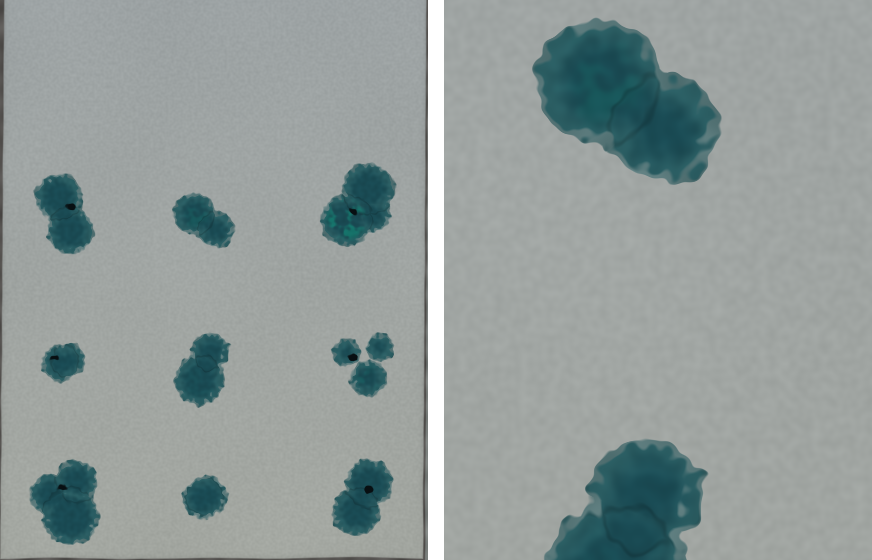
Left: the whole. Right: its middle third, enlarged.
A WebGL 1 fragment shader for this pattern:

```glsl
precision highp float;
// Nine ragged teal paint dabs, three across and three down, on a grainy grey card.
// Each dab joins three discs whose size, spread and tilt vary by cell; gradient
// noise tears the rims, mottles the pigment and gives the card its grain.
uniform vec2 u_resolution;

vec2 hashGradient(vec2 cell) {
  vec3 q = fract(cell.xyx * vec3(0.1031, 0.1030, 0.0973));
  q += dot(q, q.yzx + 33.33);
  float angle = 6.2832 * fract((q.x + q.y) * q.z);
  return vec2(cos(angle), sin(angle));
}

float gradientNoise(vec2 p) {
  vec2 i = floor(p), f = fract(p);
  vec2 w = f * f * f * (f * (f * 6.0 - 15.0) + 10.0);
  float a = dot(hashGradient(i), f);
  float b = dot(hashGradient(i + vec2(1, 0)), f - vec2(1, 0));
  float c = dot(hashGradient(i + vec2(0, 1)), f - vec2(0, 1));
  float d = dot(hashGradient(i + 1.0), f - 1.0);
  return mix(mix(a, b, w.x), mix(c, d, w.x), w.y);
}

// Grey card with a soft vertical tone shift and fibrous grain.
vec3 card(vec2 p) {
  vec3 tone = mix(vec3(0.64, 0.655, 0.63), vec3(0.615, 0.64, 0.645), p.y);
  float grain = gradientNoise(p * 190.0) + 0.6 * gradientNoise(p * 95.0 + 31.0);
  return tone + 0.026 * grain + 0.015 * gradientNoise(p * 5.0);
}

// Paints all the dabs over the given ground.
vec3 paintDabs(vec3 ground, vec2 p, float px) {
  // Shape by cell: rows run upward from the bottom, columns left to right.
  mat3 radius = mat3(0.050, 0.037, 0.043, 0.033, 0.044, 0.033, 0.042, 0.037, 0.046);
  mat3 spread = mat3(0.032, 0.004, 0.028, 0.008, 0.028, 0.029, 0.032, 0.024, 0.034);
  mat3 tilt = mat3(1.4, 0.6, 1.15, 0.3, 1.2, 1.23, 1.91, -0.65, 0.95);
  mat3 taper = mat3(0.25, 0.0, 0.0, 0.1, 0.25, 0.25, 0.0, 0.12, 0.0);
  mat3 side = mat3(0.042, 0.0, 0.0, 0.0, 0.0, 0.052, 0.0, 0.0, -0.03);
  vec3 column = vec3(0.115, 0.366, 0.648);
  vec3 row = vec3(0.112, 0.354, 0.618);
  vec3 sag = vec3(0.0, 0.007, -0.005);

  float broad = gradientNoise(p * 42.0);
  float fine = gradientNoise(p * 105.0 + 17.0);
  float tear = 0.006 * broad + 0.005 * fine;
  float nearest = 1.0, folds = 0.0, fresh = 0.0, speck = 0.0;

  for (int r = 0; r < 3; r++) {
    for (int c = 0; c < 3; c++) {
      vec2 center = vec2(column[c], row[r] - sag[c] * float(r));
      vec2 axis = vec2(cos(tilt[r][c]), sin(tilt[r][c]));
      vec2 across = vec2(-axis.y, axis.x);
      vec2 core = center - across * side[r][c] * 0.4;
      vec2 reach = axis * spread[r][c];
      vec3 lobes = vec3(length(p - core - reach),
                        length(p - core + reach),
                        length(p - center - across * side[r][c] * 0.6));
      lobes += tear - radius[r][c] * vec3(1.0 - taper[r][c], 1.0, 0.75);
      nearest = min(nearest, min(lobes.x, min(lobes.y, lobes.z)));

      // Rims of overlapping discs show through as dark folds.
      vec3 rims = 1.0 - smoothstep(0.0, 0.003, abs(lobes));
      folds = max(folds, max(rims.x, rims.y));

      // Greener pigment gathers in the lower lobe toward the upper right cell.
      float share = float(r * c) * 0.25;
      fresh += share * share * (1.0 - smoothstep(-0.02, 0.0, lobes.y));

      // Dark flecks sit off centre in the outer columns.
      vec2 drift = 0.018 * hashGradient(vec2(c, r) + 3.0);
      float fleck = length((p - center - drift) * vec2(0.8, 1.2)) + tear;
      if (c != 1) speck = max(speck, 1.0 - smoothstep(0.004, 0.004 + 2.0 * px, fleck));
    }
  }

  // A thin translucent film surrounds the dense pigment.
  float film = 1.0 - smoothstep(-px, px, nearest);
  float dense = 1.0 - smoothstep(-0.002, 0.002, nearest + 0.004 + 0.008 * fine);
  float depth = smoothstep(0.004, 0.024, -nearest + 0.012 * broad);
  vec3 pigment = mix(vec3(0.17, 0.37, 0.39), vec3(0.10, 0.29, 0.325), depth);
  float patches = smoothstep(-0.15, 0.45, broad + 0.5 * fine);
  pigment = mix(pigment, vec3(0.08, 0.48, 0.43), clamp(fresh * patches, 0.0, 0.8));
  pigment *= 1.0 - 0.14 * folds + 0.10 * fine;
  pigment = mix(pigment, vec3(0.03, 0.06, 0.07), speck);
  vec3 color = mix(ground, vec3(0.29, 0.43, 0.44) + 0.1 * broad, film * 0.85);
  return mix(color, pigment, dense * film);
}

void main() {
  vec2 p = gl_FragCoord.xy / u_resolution.y;
  float width = u_resolution.x / u_resolution.y;
  float px = 1.0 / u_resolution.y;
  vec3 color = paintDabs(card(p), p, px);

  // Slightly skewed card edges reveal the dark backing.
  float wobble = 0.0015 * gradientNoise(p * 12.0);
  float left = p.x - 0.0005 - 0.007 * p.y + wobble;
  float right = width - 0.003 - 0.006 * (1.0 - p.y) - p.x + wobble;
  float bottom = p.y - 0.003 - 0.004 * gradientNoise(vec2(p.x * 7.0, 4.3));
  float edge = min(left, min(right, bottom));
  vec3 backing = mix(vec3(0.33, 0.32, 0.31), vec3(0.48, 0.50, 0.49),
                     smoothstep(0.002, 0.005, -right));
  backing += 0.12 * gradientNoise(p * 30.0);
  color *= 1.0 - 0.08 * exp(-max(edge, 0.0) * 250.0);
  color = mix(backing, color, smoothstep(-px, px, edge));
  gl_FragColor = vec4(color, 1.0);
}
```
